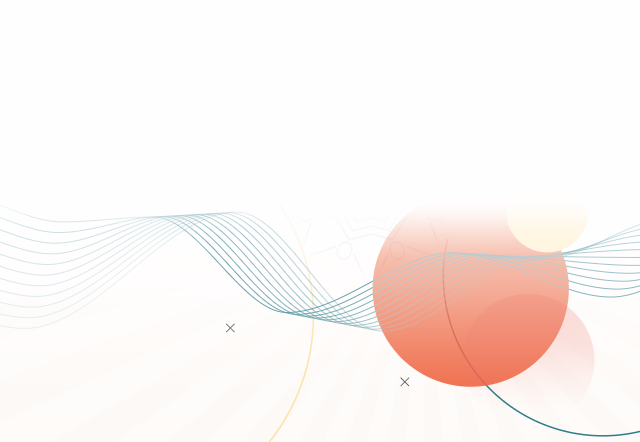
Write a WebGL 2 fragment shader that draws this background.

```glsl
#version 300 es
precision highp float;
// Draws a white page with a fading coral sun, pale discs, thin arcs and flowing line waves.
uniform vec2 u_resolution;
out vec4 fragColor;

// Lengths are in canvas heights, origin at the lower left.
const vec3 WHITE = vec3(1.0, 0.995, 0.995);
const vec3 WARM = vec3(0.997, 0.986, 0.978);
const vec3 RAY = vec3(0.988, 0.970, 0.955);
const vec3 CORAL = vec3(0.94, 0.44, 0.31);
const vec3 PEACH = vec3(0.965, 0.76, 0.695);
const vec3 ROSE = vec3(0.93, 0.50, 0.45);
const vec3 CREAM = vec3(1.0, 0.965, 0.885);
const vec3 GOLD = vec3(0.98, 0.87, 0.60);
const vec3 TEAL = vec3(0.13, 0.46, 0.52);
const vec3 RUST = vec3(0.80, 0.40, 0.34);
const vec3 WAVE = vec3(0.36, 0.61, 0.66);
const vec3 WAVE_ON_SUN = vec3(0.70, 0.80, 0.83);
const vec3 INK = vec3(0.22, 0.23, 0.25);

// Circles as centre and radius.
const vec3 SUN = vec3(1.065, 0.347, 0.222);
const vec3 ROSE_DISC = vec3(1.195, 0.185, 0.150);
const vec3 CREAM_DISC = vec3(1.238, 0.522, 0.093);
const vec3 TEAL_RING = vec3(1.364, 0.375, 0.361);
const vec3 GOLD_RING = vec3(0.252, 0.285, 0.457);

const vec2 RAY_CENTRE = vec2(0.96, 0.49);
const float RAY_COUNT = 36.0;
const vec2 ROSETTE_CENTRE = vec2(0.839, 0.577);
const float ROSETTE_FOLD = 0.785398;
const float LINE_HALF = 0.0011;
const int LINE_COUNT = 11;
const int NODES = 7;

// Crests and troughs of the first and last wave lines.
const vec2 FIRST[NODES] = vec2[NODES](
  vec2(-0.113, 0.563), vec2(0.141, 0.498), vec2(0.348, 0.509), vec2(0.649, 0.293),
  vec2(1.025, 0.428), vec2(1.383, 0.328), vec2(1.69, 0.44));
const vec2 LAST[NODES] = vec2[NODES](
  vec2(-0.113, 0.281), vec2(0.056, 0.257), vec2(0.536, 0.520), vec2(0.865, 0.251),
  vec2(1.223, 0.413), vec2(1.524, 0.507), vec2(1.80, 0.51));

float cover(float d) { return clamp(0.5 - d * u_resolution.y, 0.0, 1.0); }
float circle(vec2 p, vec3 c) { return length(p - c.xy) - c.z; }
float stroke(float d, float halfWidth) { return cover(abs(d) - halfWidth); }

// Slope-corrected distance to the line blended between FIRST and LAST.
float waveDistance(vec2 p, float t) {
  for (int i = 0; i < NODES - 1; i++) {
    vec2 a = mix(FIRST[i], LAST[i], t);
    vec2 b = mix(FIRST[i + 1], LAST[i + 1], t);
    if (p.x >= a.x && p.x < b.x) {
      float s = (p.x - a.x) / (b.x - a.x);
      float y = mix(a.y, b.y, s * s * (3.0 - 2.0 * s));
      float slope = 6.0 * s * (1.0 - s) * (b.y - a.y) / (b.x - a.x);
      return (p.y - y) / sqrt(1.0 + slope * slope);
    }
  }
  return 1.0;
}

// Eightfold rosette of chevrons and small petals.
float rosette(vec2 p) {
  vec2 q = p - ROSETTE_CENTRE;
  float r = length(q);
  float a = mod(atan(q.y, q.x), ROSETTE_FOLD) - 0.5 * ROSETTE_FOLD;
  q = r * vec2(cos(a), abs(sin(a)));
  float petal = stroke(length((q - vec2(0.156, 0.0)) * vec2(0.8, 1.0)) - 0.016, 0.0015);
  float chevrons = 0.0;
  for (int i = 0; i < 3; i++) {
    float rim = 0.085 + 0.022 * float(i);
    chevrons = max(chevrons, stroke((q.x + 0.75 * q.y - rim) * 0.8, 0.0018));
  }
  float outer = stroke((q.x - 0.9 * q.y - 0.135) * 0.74, 0.0018) * step(0.022, q.y);
  return max(petal, max(chevrons, outer)) * (1.0 - smoothstep(0.17, 0.22, r));
}

float crossMark(vec2 p, vec2 centre) {
  vec2 q = abs(p - centre);
  return cover(max(abs(q.x - q.y) * 0.7071 - 0.0009, max(q.x, q.y) - 0.0095));
}

void main() {
  vec2 p = gl_FragCoord.xy / u_resolution.y;

  // Page and faint sunburst
  vec3 col = mix(WARM, WHITE, smoothstep(0.0, 0.5, p.y));
  vec2 ray = p - RAY_CENTRE;
  float beam = smoothstep(-0.15, 0.15, sin(atan(ray.x, -ray.y) * RAY_COUNT));
  col = mix(col, RAY, 0.55 * beam * (1.0 - smoothstep(0.08, 0.40, p.y)));

  // Gold arc behind the sun
  float goldFade = 1.0 - smoothstep(0.15, 0.54, p.y);
  col = mix(col, GOLD, stroke(circle(p, GOLD_RING), 0.0018) * (0.12 + 0.68 * goldFade) * step(p.y, 0.54));

  // Discs dissolving upward or downward
  float sunMask = cover(circle(p, SUN));
  vec3 sunColor = mix(CORAL, PEACH, smoothstep(0.08, 0.46, p.y) * 0.5 + clamp((p.y - 0.12) / 0.32, 0.0, 1.0) * 0.5);
  col = mix(col, mix(sunColor, WHITE, smoothstep(0.40, 0.552, p.y)), sunMask);
  float roseFade = smoothstep(0.05, 0.28, p.y);
  col = mix(col, ROSE, 0.25 * roseFade * cover(circle(p, ROSE_DISC)));
  vec3 cream = mix(CREAM, WHITE, smoothstep(0.45, 0.555, p.y));
  col = mix(col, cream, cover(circle(p, CREAM_DISC)));

  // Teal arc and rosette
  float arcFade = 1.0 - smoothstep(0.20, 0.47, p.y);
  float arcAlpha = arcFade * mix(0.95, 0.65, sunMask) + 0.12 * sunMask * step(p.y, 0.46);
  col = mix(col, mix(TEAL, RUST, sunMask), stroke(circle(p, TEAL_RING), 0.0017) * min(arcAlpha, 1.0));
  col *= 1.0 - 0.03 * rosette(p) * (1.0 - smoothstep(0.46, 0.54, p.y));

  // Flowing lines
  float along = 0.36 + 0.64 * smoothstep(0.32, 0.52, p.x) - 0.2 * smoothstep(1.1, 1.3, p.x);
  float lift = 1.0 - 0.85 * smoothstep(0.47, 0.55, p.y);
  vec3 waveColor = mix(WAVE, WAVE_ON_SUN, sunMask);
  for (int i = 0; i < LINE_COUNT; i++) {
    float t = float(i) / float(LINE_COUNT - 1);
    col = mix(col, waveColor, stroke(waveDistance(p, t), LINE_HALF) * along * lift * mix(0.95, 0.38, t));
  }

  // Small crosses
  float marks = max(crossMark(p, vec2(0.521, 0.258)), crossMark(p, vec2(0.916, 0.136)));
  col = mix(col, INK, 0.85 * marks);
  fragColor = vec4(col, 1.0);
}
```
